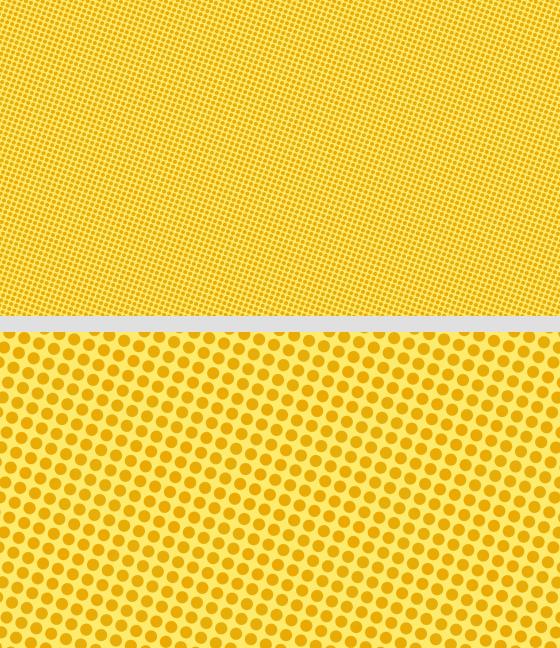
Top: the whole. Bottom: its middle third, enlarged.
Write a WebGL 2 fragment shader that draws this pattern.

```glsl
#version 300 es
precision highp float;
// Halftone screen: amber dots on pale yellow, set on a tilted square grid.
// Each grid cell holds one crisp round dot drawn from its distance to the
// centre; fine gradient noise shifts the ink slightly from amber to olive.

uniform vec2 u_resolution;
out vec4 fragColor;

mat2 rotation(float angle) {
    float c = cos(angle);
    float s = sin(angle);
    return mat2(c, s, -s, c);
}

// Pseudo-random unit vector for a lattice point
vec2 gradientAt(vec2 corner) {
    float h = fract(sin(dot(corner, vec2(127.1, 311.7))) * 43758.5);
    return vec2(cos(6.2832 * h), sin(6.2832 * h));
}

float gradientNoise(vec2 p) {
    vec2 i = floor(p);
    vec2 f = fract(p);
    vec2 w = f * f * f * (f * (f * 6.0 - 15.0) + 10.0);
    float a = dot(gradientAt(i), f);
    float b = dot(gradientAt(i + vec2(1, 0)), f - vec2(1, 0));
    float c = dot(gradientAt(i + vec2(0, 1)), f - vec2(0, 1));
    float d = dot(gradientAt(i + vec2(1, 1)), f - vec2(1, 1));
    return mix(mix(a, b, w.x), mix(c, d, w.x), w.y);
}

void main() {
    // Centred position, with the canvas height as the unit
    vec2 position = (gl_FragCoord.xy - 0.5 * u_resolution) / u_resolution.y;

    // Tilted grid: rows fall gently towards the right
    float cellsPerHeight = 60.0;
    vec2 grid = rotation(radians(20.0)) * position * cellsPerHeight;
    vec2 cell = fract(grid) - 0.5;

    // Round dot with an edge about one pixel wide
    float softness = 0.75 * cellsPerHeight / u_resolution.y;
    float dotMask = 1.0 - smoothstep(-softness, softness, length(cell) - 0.385);

    // Ink tint drifts slightly in short bands that rise to the right
    vec2 bands = rotation(radians(-22.0)) * position * vec2(14.0, 22.0);
    float drift = smoothstep(-0.4, 0.4, gradientNoise(bands));
    vec3 ink = mix(vec3(0.922, 0.665, 0.01), vec3(0.904, 0.68, 0.035), drift);

    vec3 paleYellow = vec3(0.995, 0.92, 0.425);
    fragColor = vec4(mix(paleYellow, ink, dotMask), 1.0);
}
```
